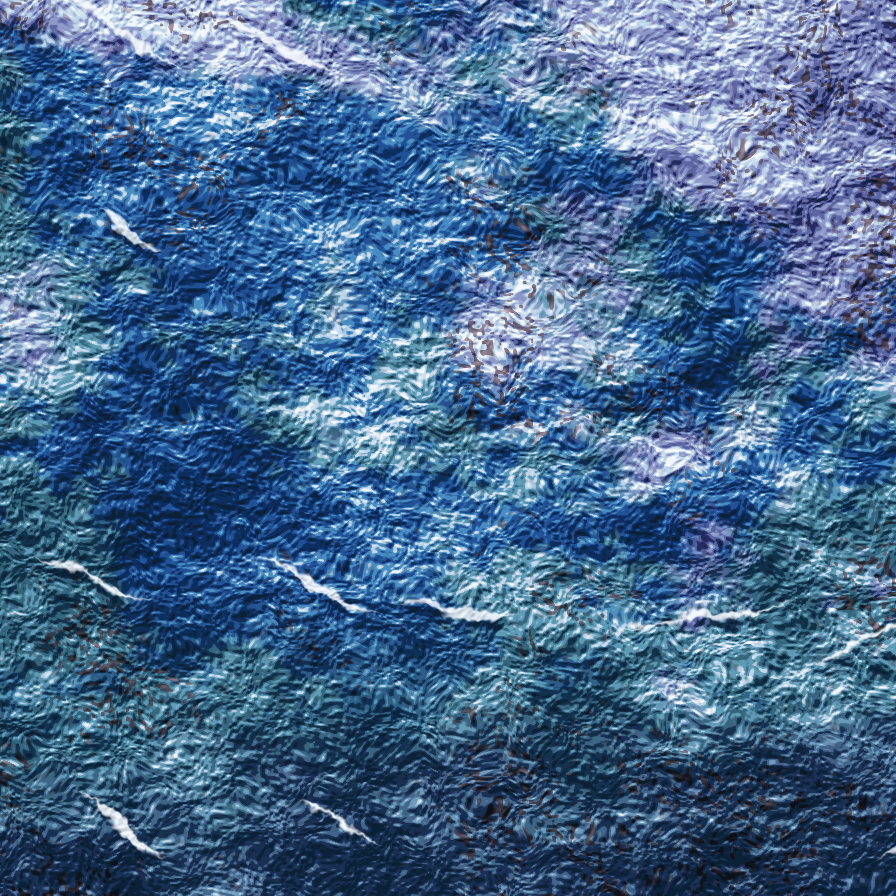
Reproduce this texture procedurally as a Shadertoy shader.

```glsl
// Weathered blue stone that resembles a choppy sea, violet above and dark below.
// A rough noise height field is lit from above; its tone picks from three colour
// ramps, then rust specks and tapered white scars are laid on top.

const float RELIEF = 12.0;          // strength of the grain lighting
const vec2  LIGHT_STEP = vec2(-0.0010, 0.0025);
const vec2  GRAIN_SCALE = vec2(3.7, 4.5);
const float GRAIN_GAIN = 0.72;      // gain per octave
const float GRAIN_WARP = 0.016;
const float PATCH_GAIN = 0.62;
const float SCAR_GRID = 4.5;
const float SCAR_CHANCE = 0.55;
const float SCAR_WIDTH = 0.030;
const float SCAR_SOFT = 0.010;

const vec3 TEAL_DARK    = vec3(0.07, 0.20, 0.30);
const vec3 TEAL_MID     = vec3(0.21, 0.40, 0.49);
const vec3 TEAL_LIGHT   = vec3(0.37, 0.61, 0.71);
const vec3 BLUE_DARK    = vec3(0.05, 0.18, 0.38);
const vec3 BLUE_MID     = vec3(0.13, 0.32, 0.59);
const vec3 BLUE_LIGHT   = vec3(0.28, 0.55, 0.76);
const vec3 VIOLET_DARK  = vec3(0.15, 0.17, 0.38);
const vec3 VIOLET_MID   = vec3(0.36, 0.40, 0.64);
const vec3 VIOLET_LIGHT = vec3(0.56, 0.60, 0.79);
const vec3 BLACK_BLUE   = vec3(0.04, 0.13, 0.22);
const vec3 FOAM         = vec3(0.74, 0.83, 0.91);
const vec3 WHITE        = vec3(0.95, 0.97, 0.99);
const vec3 RUST         = vec3(0.27, 0.22, 0.26);

float hash(vec2 p) {
    return fract(sin(dot(p, vec2(127.1, 311.7))) * 43758.545);
}

float noise(vec2 p) {
    vec2 cell = floor(p), f = fract(p);
    f = f * f * (3.0 - 2.0 * f);
    float low = mix(hash(cell), hash(cell + vec2(1, 0)), f.x);
    float high = mix(hash(cell + vec2(0, 1)), hash(cell + vec2(1, 1)), f.x);
    return mix(low, high, f.y);
}

float fbm(vec2 p, int octaves, float gain) {
    float sum = 0.0, total = 0.0, amplitude = 1.0;
    for (int i = 0; i < octaves; i++) {
        sum += amplitude * noise(p);
        total += amplitude;
        amplitude *= gain;
        p = mat2(0.96, 0.28, -0.28, 0.96) * p * 2.0 + 17.3;
    }
    return sum / total;
}

// Dark to white through the given shades
vec3 ramp(float tone, vec3 dark, vec3 mid, vec3 light) {
    vec3 color = mix(BLACK_BLUE, dark, smoothstep(-0.1, 0.14, tone));
    color = mix(color, mid, smoothstep(0.22, 0.36, tone));
    color = mix(color, light, smoothstep(0.44, 0.60, tone));
    color = mix(color, FOAM, smoothstep(0.68, 0.84, tone));
    return mix(color, WHITE, smoothstep(0.86, 1.1, tone));
}

// Tapered, ragged scars, falling on the left half and rising on the right
float scars(vec2 p) {
    float ragged = 0.4 + 1.2 * noise(p * 75.0);
    p = p * SCAR_GRID + 0.10 * (vec2(fbm(p * 32.0, 4, 0.7), fbm(p * 32.0 + 40.0, 4, 0.7)) - 0.5);
    float mask = 0.0;
    for (int y = -1; y <= 1; y++)
    for (int x = -1; x <= 1; x++) {
        vec2 cell = floor(p) + vec2(x, y);
        float present = step(hash(cell + 5.2), SCAR_CHANCE);
        vec2 center = cell + 0.2 + 0.6 * vec2(hash(cell + 1.7), hash(cell + 8.3));
        float side = center.x < 0.55 * SCAR_GRID ? -1.0 : 1.0;
        float angle = side * mix(0.1, 0.65, hash(cell + 3.1));
        float reach = mix(0.18, 0.48, hash(cell + 9.4));
        float thickness = SCAR_WIDTH * mix(0.3, 1.0, hash(cell + 6.6)) * ragged;
        vec2 q = p - center;
        q = vec2(cos(angle) * q.x + sin(angle) * q.y, cos(angle) * q.y - sin(angle) * q.x);
        float along = q.x / reach;
        float edge = abs(q.y + 0.015 * sin(along * 3.0)) - thickness * (1.0 - along * along);
        mask = max(mask, present * (1.0 - smoothstep(-SCAR_SOFT, SCAR_SOFT, edge)));
    }
    return mask;
}

void mainImage(out vec4 fragColor, in vec2 fragCoord) {
    vec2 uv = fragCoord / iResolution.xy;

    // Relief of the crinkled grain, lit from above
    vec2 crinkle = uv + GRAIN_WARP * (vec2(noise(uv * 34.0), noise(uv * 34.0 + 9.0)) - 0.5);
    float height = fbm(crinkle * GRAIN_SCALE, 7, GRAIN_GAIN);
    float relief = height - fbm((crinkle + LIGHT_STEP) * GRAIN_SCALE, 7, GRAIN_GAIN);

    // Broad patches of light, blue and violet
    float broad = fbm(uv * vec2(4.0, 6.0) + 31.0, 7, 0.68) - 0.5;
    float patches = fbm(uv * vec2(5.0, 6.0) + 73.0, 7, 0.68) - 0.5;
    float corner = smoothstep(0.45, 0.0, length((uv - vec2(1.0, 0.95)) * vec2(1.0, 1.2)));
    float violet = smoothstep(0.60, 0.92, uv.y + 0.22 * (uv.x - 0.5) + 0.3 * corner + 1.9 * patches);
    float floorShade = smoothstep(0.24, 0.0, uv.y + 0.5 * broad);
    violet = max(violet, 0.4 * floorShade);
    float blue = smoothstep(-0.01, 0.10, broad - 0.6 * patches) * smoothstep(0.12, 0.38, uv.y);

    // Broken wave crests, sharp above and fading below
    float fold = 0.5 - fbm(uv * vec2(4.0, 9.0) + 11.0, 6, PATCH_GAIN);
    float crest = smoothstep(-0.008, 0.0, fold) * (1.0 - smoothstep(0.0, 0.05, fold));
    crest *= smoothstep(0.40, 0.65, noise(uv * vec2(6.0, 8.0) + 3.0));

    float tone = mix(0.40, 0.60, smoothstep(0.25, 0.85, uv.y));
    tone += RELIEF * relief + 1.0 * (height - 0.5) + 0.85 * patches;
    tone += 0.24 * crest + 0.05 * corner + 0.03 * violet - 0.10 * blue - 0.16 * floorShade;

    // Scars with a thin shadow beneath
    float scar = scars(uv);
    tone -= 0.25 * scars(uv + vec2(-0.003, 0.010)) * (1.0 - scar);

    vec3 color = ramp(tone, TEAL_DARK, TEAL_MID, TEAL_LIGHT);
    color = mix(color, ramp(tone, BLUE_DARK, BLUE_MID, BLUE_LIGHT), blue);
    color = mix(color, ramp(tone, VIOLET_DARK, VIOLET_MID, VIOLET_LIGHT), violet);

    // Clustered rust specks that keep the grain
    float cluster = smoothstep(0.52, 0.68, fbm(uv * 9.0 + 55.0, 5, PATCH_GAIN));
    float speck = smoothstep(0.74, 0.86, noise(crinkle * vec2(210.0, 230.0)) + 0.14 * cluster);
    vec3 rustColor = RUST * (0.2 + 1.5 * max(tone, 0.0));
    color = mix(color, rustColor, speck * (0.15 + 0.65 * cluster));

    color = mix(color, WHITE, scar * clamp(0.9 + 5.0 * relief, 0.0, 1.0));
    fragColor = vec4(clamp(color, 0.0, 1.0), 1.0);
}
```
